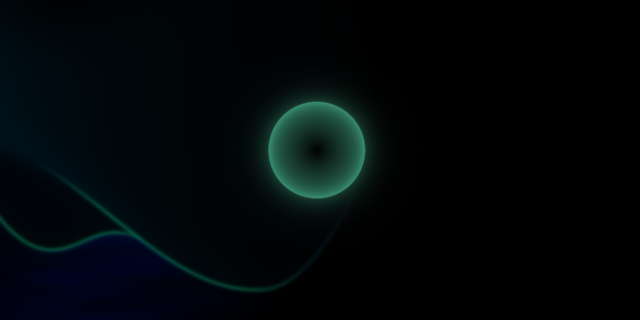
Give the GLSL for this background, as a Shadertoy shader.

```glsl
const float PI = 3.14159265;

// Lengths are in canvas heights
const vec2  ORB_CENTER = vec2(0.990, 0.531);
const float ORB_RADIUS = 0.151;
const vec3  ORB_COLOR  = vec3(0.23, 0.58, 0.46);
const float HALO_LEVEL = 0.38;
const float HALO_WIDTH = 0.036;

const vec3  VEIL_COLOR  = vec3(0.0, 0.055, 0.085);
const vec3  DEEP_COLOR  = vec3(0.0, 0.012, 0.135);
const vec3  HOLLOW_COLOR = vec3(0.0, 0.014, 0.032);
const vec3  LINE_COLOR  = vec3(0.015, 0.21, 0.12);
const vec3  TAIL_COLOR  = vec3(0.01, 0.05, 0.075);
const vec3  MIST_COLOR  = vec3(0.0, 0.035, 0.055);
const float LINE_WIDTH  = 0.008;
const float MIST_WIDTH  = 0.05;
const float VALLEY_X    = 0.80;
const float VALLEY_Y    = 0.094;

// Long slope falling to the valley, then rising steeply
float mainWave(float x) {
    float u = min(x / VALLEY_X, 1.0);
    float fall = mix(0.5 + 0.5 * cos(PI * u), (1.0 - u) * (1.0 - u), 0.35);
    float rise = max(x - VALLEY_X - 0.01, 0.0);
    return VALLEY_Y + 0.456 * fall + 3.4 * rise * rise;
}

// Small dip and crest that meets the long slope
float sideWave(float x) {
    float d = x - 0.161;
    return 0.219 + (d < 0.0 ? 3.8 * d * d : 0.027 * (1.0 - cos(PI * d / 0.2)));
}

// Vertical offset scaled by the slope to approximate true distance
float curveDistance(float offset, float slope) {
    return offset / sqrt(1.0 + slope * slope);
}

float gaussian(float d, float width) {
    return exp(-d * d / (width * width));
}

// Layered sines, stretched sideways
float streaks(vec2 p) {
    float sum = 0.0, amp = 0.5;
    vec2 freq = vec2(7.0, 23.0);
    for (int i = 0; i < 4; i++) {
        sum += amp * sin(p.x * freq.x + 2.0 * sin(p.y * freq.y + float(i)));
        freq *= 1.7;
        amp *= 0.55;
    }
    return sum;
}

vec3 waves(vec2 p) {
    const float STEP = 0.002;
    float mainY = mainWave(p.x), sideY = sideWave(p.x);
    float mainD = curveDistance(p.y - mainY, (mainWave(p.x + STEP) - mainY) / STEP);
    float sideD = curveDistance(p.y - sideY, (sideWave(p.x + STEP) - sideY) / STEP);

    // Region masks
    float rightEdge = 1.16 - 0.55 * (p.y - 0.62) * (p.y - 0.62);
    float inside = 1.0 - smoothstep(-0.012, 0.012, p.x - rightEdge);
    float softness = mix(0.07, 0.008, smoothstep(0.0, 0.35, p.x));
    float above = smoothstep(-softness, softness, mainD) * inside;
    float sideReach = 1.0 - smoothstep(0.36, 0.46, p.x);
    float hollow = smoothstep(-0.006, 0.006, sideD) * sideReach;

    // Veil over the slope, with a dark upper corner
    float veil = exp(-2.3 * p.x) + 0.06 * (1.0 - smoothstep(0.7, 1.2, p.x));
    vec2 corner = (p - vec2(0.16, 1.02)) / vec2(0.28, 0.15);
    veil *= 1.0 - 0.75 * exp(-dot(corner, corner));
    vec3 color = VEIL_COLOR * veil * above;

    // Blue depth below, darker inside the hollow
    float depth = (1.0 - smoothstep(0.35, 0.92, p.x)) * (0.72 + 0.3 * streaks(p));
    depth *= mix(0.6, 1.0, smoothstep(0.0, 0.25, p.x));
    color += mix(DEEP_COLOR * depth, HOLLOW_COLOR, hollow) * (1.0 - above);

    // Mist and bright lines
    float start = smoothstep(0.08, 0.36, p.x);
    float tail = smoothstep(0.72, 0.98, p.x);
    float tailFade = 1.0 - smoothstep(0.95, 1.16, p.x);
    float mist = exp(-abs(mainD) / MIST_WIDTH) * mix(0.35, 1.0, above);
    color += MIST_COLOR * mist * (1.0 - smoothstep(0.2, 1.1, p.x));
    color += mix(LINE_COLOR * start, TAIL_COLOR, tail) * tailFade
           * gaussian(mainD, LINE_WIDTH);
    color += LINE_COLOR * sideReach
           * (gaussian(sideD, LINE_WIDTH) + 0.12 * exp(-abs(sideD) / 0.025));
    return color;
}

void mainImage(out vec4 fragColor, in vec2 fragCoord) {
    vec2 p = fragCoord / iResolution.y;
    float pixel = 1.0 / iResolution.y;
    vec3 color = waves(p);

    // Glowing orb with a dark core
    float r = length(p - ORB_CENTER);
    float t = min(r / ORB_RADIUS, 1.0);
    float body = 0.52 * sin(0.5 * PI * t) + 0.46 * pow(t, 6.0);
    float halo = HALO_LEVEL * exp(-max(r - ORB_RADIUS, 0.0) / HALO_WIDTH);
    float disc = 1.0 - smoothstep(-pixel, pixel, r - ORB_RADIUS);
    color = mix(color + ORB_COLOR * halo, ORB_COLOR * body, disc);

    fragColor = vec4(clamp(color, 0.0, 1.0), 1.0);
}
```
